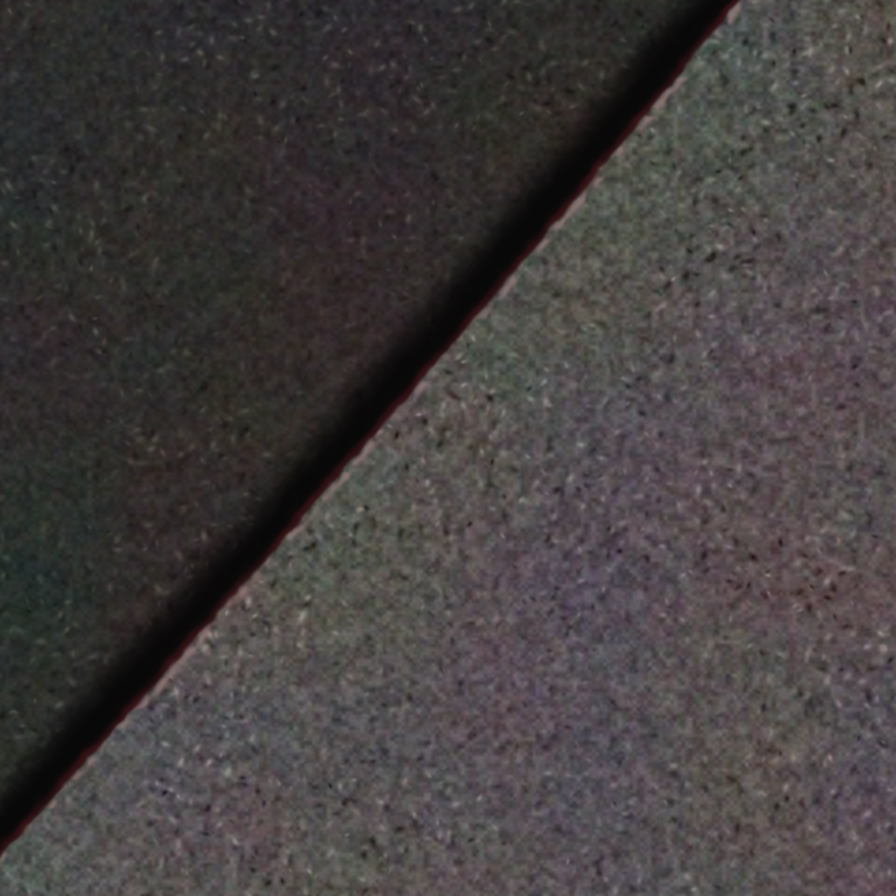
Give the GLSL for this texture, as a WebGL 2 fragment shader.

```glsl
#version 300 es
precision highp float;
// Two rough stone slabs: a dark one at upper left, a paler one at lower right.
// A gently bowed diagonal edge carries a soft shadow, a red fringe and a chipped rim;
// layered value noise gives the mottling, and jittered cells scatter the specks.

uniform vec2 u_resolution;
out vec4 outColor;

const vec3 DARK_STONE = vec3(0.182, 0.170, 0.163);
const vec3 PALE_STONE = vec3(0.335, 0.308, 0.315);
const vec3 SHADOW = vec3(0.030, 0.025, 0.027);
const vec3 RED_FRINGE = vec3(0.240, 0.070, 0.085);
const vec3 RIM_LIGHT = vec3(0.560, 0.465, 0.460);

float hash(vec2 p) {
    return fract(sin(dot(p, vec2(127.1, 311.7))) * 43758.5);
}

float valueNoise(vec2 p) {
    vec2 cell = floor(p);
    vec2 f = fract(p);
    f = f * f * (3.0 - 2.0 * f);
    float low = mix(hash(cell), hash(cell + vec2(1.0, 0.0)), f.x);
    float high = mix(hash(cell + vec2(0.0, 1.0)), hash(cell + vec2(1.0)), f.x);
    return mix(low, high, f.y);
}

float fbm(vec2 p) {
    float sum = 0.0;
    float amplitude = 0.5;
    for (int i = 0; i < 4; i++) {
        sum += amplitude * valueNoise(p);
        p = mat2(1.6, 1.2, -1.2, 1.6) * p + 7.3;
        amplitude *= 0.5;
    }
    return sum;
}

// Approximate distance to the bowed edge, positive on the pale slab.
float edgeDistance(vec2 p) {
    float height = 0.048 + 1.09 * p.x + 0.08 * p.x * p.x;
    float slope = 1.09 + 0.16 * p.x;
    return (height - p.y) / sqrt(1.0 + slope * slope);
}

// Small slanted flecks, one candidate per cell, with random strength.
float specks(vec2 p, float density, float chance, float seed) {
    vec2 q = p * density;
    vec2 base = floor(q);
    float sum = 0.0;
    for (int y = -1; y <= 1; y++) {
        for (int x = -1; x <= 1; x++) {
            vec2 cell = base + vec2(x, y);
            vec2 id = cell + seed;
            vec2 jitter = vec2(hash(id + 3.1), hash(id + 8.7));
            vec2 d = q - cell - jitter;
            float angle = 3.14 * hash(id + 5.3);
            float c = cos(angle), s = sin(angle);
            d = mat2(c, -s, s, c) * d;
            float size = mix(0.16, 0.32, hash(id + 1.9));
            float falloff = exp(-dot(d * vec2(0.7, 1.25), d * vec2(0.7, 1.25)) / (size * size));
            sum += falloff * step(hash(id), chance) * mix(0.3, 1.0, hash(id + 6.1));
        }
    }
    return min(sum, 1.0);
}

// Slow drift between green and magenta, and between warm and cool.
vec3 colourMottle(vec2 p) {
    float green = fbm(p * 5.0 + 2.0) - 0.47;
    float warm = fbm(p * 6.0 + 31.0) - 0.47;
    return green * vec3(-0.05, 0.05, -0.03) + warm * vec3(0.06, 0.0, -0.05);
}

void main() {
    vec2 p = gl_FragCoord.xy / u_resolution;
    float chip = valueNoise(p * 75.0) - 0.5;
    float d = edgeDistance(p) + 0.004 * chip;
    float pale = smoothstep(-0.003, 0.004, d);

    // Base slabs and their broad tints
    vec3 darkSlab = DARK_STONE + vec3(-0.012, 0.004, 0.006) * smoothstep(0.45, 0.0, p.x);
    vec3 paleSlab = PALE_STONE + vec3(0.018, 0.012, 0.016) * (0.5 - p.y);
    paleSlab += vec3(-0.015, 0.012, 0.0) * smoothstep(0.22, 0.0, d);
    vec3 colour = mix(darkSlab, paleSlab, pale);
    colour += colourMottle(p) * mix(0.9, 1.0, pale);

    // Grain, pale flecks and dark pits
    float grain = valueNoise(p * 130.0) + 0.7 * valueNoise(p * 240.0 + 17.0) - 0.85;
    vec3 tintGrain = vec3(valueNoise(p * 95.0 + 41.0), valueNoise(p * 95.0 + 67.0),
                          valueNoise(p * 95.0 + 93.0)) - 0.5;
    colour += grain * mix(0.055, 0.115, pale) + tintGrain * mix(0.025, 0.035, pale);
    float patches = smoothstep(0.3, 0.65, fbm(p * 9.0 + 13.0));
    float flecks = specks(p, 72.0, 0.30, 11.0) * mix(0.4, 1.0, patches);
    float pits = specks(p, 66.0, 0.28, 53.0) * mix(0.5, 1.0, patches);
    colour += flecks * mix(vec3(0.14, 0.145, 0.125), vec3(0.20, 0.195, 0.19), pale);
    colour -= pits * mix(0.07, 0.18, pale);

    // Soft shadow on the dark slab beside the edge
    float shade = smoothstep(-0.070, -0.022, d + 0.012 * (fbm(p * 14.0) - 0.5));
    colour = mix(colour, SHADOW, shade * (1.0 - pale) * 0.96);

    // Red fringe and broken bright rim
    float fringe = exp(-pow((d + 0.002) / 0.0045, 2.0));
    colour = mix(colour, RED_FRINGE, fringe * mix(0.35, 0.85, valueNoise(p * 38.0 + 5.0)));
    float rim = exp(-pow((d - 0.007) / 0.0045, 2.0));
    float broken = smoothstep(0.30, 0.80, valueNoise(p * 88.0 + 23.0));
    colour = mix(colour, RIM_LIGHT, rim * broken * 0.8);

    outColor = vec4(clamp(colour, 0.0, 1.0), 1.0);
}
```
